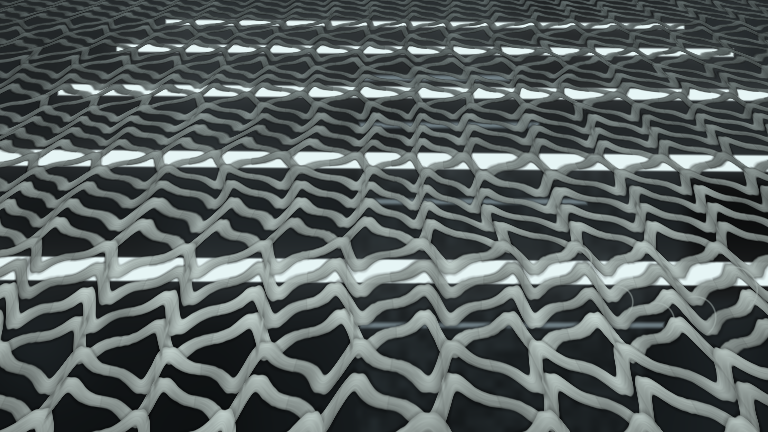
This pattern is drawn by a Shadertoy shader. Its source:

```glsl
// Stretched knit of translucent tape, receding over dark glass with reflected light tubes.

const float TAU = 6.2831853;
const float HORIZON = 0.579;       // horizon height above the top edge
const float ROW_SCALE = 26.4;      // rows times depth
const float COLUMN_WIDTH = 0.154;  // stitch width per unit of depth
const vec2 KNIT_OFFSET = vec2(0.45, 0.5);
const float STITCH_ASPECT = 2.3;   // stitch width over row height
const float AMPLITUDE = 0.52;
const float SKEW = 0.85;           // steepness of the linking legs
const float TAPE_HALF = 0.175;
const float KNOT_EXTRA = 0.065;
const float WARP = 0.42;
const float TUBE_RATIO = 1.62;     // growth of tube spacing towards the viewer
const vec3 GLASS = vec3(0.075, 0.092, 0.10);
const vec3 PANEL = vec3(0.125, 0.15, 0.16);
const vec3 TAPE_FAR = vec3(0.35, 0.39, 0.39);
const vec3 TAPE_NEAR = vec3(0.68, 0.73, 0.715);
const vec3 TUBE_LIGHT = vec3(0.90, 0.96, 0.96);
const vec3 FAINT_LIGHT = vec3(0.48, 0.55, 0.58);

float hash(vec2 p) {
    p = fract(p * vec2(0.1031, 0.1137));
    p += dot(p, p.yx + 33.33);
    return fract((p.x + p.y) * p.x * 17.3);
}

float noise(vec2 p) {
    vec2 i = floor(p), f = fract(p);
    f = f * f * (3.0 - 2.0 * f);
    return mix(mix(hash(i), hash(i + vec2(1, 0)), f.x),
               mix(hash(i + vec2(0, 1)), hash(i + vec2(1, 1)), f.x), f.y);
}

float box(vec2 p, vec2 halfSize, float soft) {
    vec2 d = abs(p) - halfSize;
    return 1.0 - smoothstep(-soft, soft, max(d.x, d.y));
}

// Glass with bright tubes and their fainter second reflections; q.y runs down
vec3 background(vec2 q, float px) {
    float cloud = noise(q * 5.0 + 40.0);
    vec3 col = GLASS * (0.65 + 0.7 * cloud);
    float panel = box(q - vec2(0.27, 0.72), vec2(0.33, 0.34), 0.012);
    col = mix(col, PANEL * (0.7 + 0.5 * noise(q * 45.0)), 0.7 * panel);
    col += 0.06 * (1.0 - smoothstep(0.0, 0.5, q.y));
    col *= 1.0 - 0.7 * box(q - vec2(0.82, 0.55), vec2(0.12, 0.14), 0.03);
    for (int i = 0; i < 5; i++) {
        float n = float(i), grow = pow(TUBE_RATIO, n);
        vec2 c = vec2(0.095, -0.0417 + 0.0972 * grow + 0.008 * q.x);
        vec2 size = vec2(0.6 * pow(1.19, n), 0.0062 * pow(1.45, n));
        float glow = exp(-abs(q.y - c.y) / (size.y * 2.5)) * box(q - c, vec2(size.x, 1.0), 0.05);
        col += 0.10 * glow;
        col = mix(col, TUBE_LIGHT, box(q - c, size, px + 0.001));
        float right = 0.18 + 0.11 * grow;
        vec2 faint = vec2(0.5 * (right - 0.056), 0.0046 + 0.176 * grow);
        col = mix(col, FAINT_LIGHT, 0.8 * box(q - faint, vec2(0.5 * (right + 0.056), 0.006), px + 0.003));
    }
    return col;
}

// One row of tape; its crest links with the trough of the next row
void paintRow(inout vec3 col, vec2 p, float row, float aa, vec3 tint, bool overPass) {
    float facing = hash(vec2(row, 7.0)) < 0.3 ? -1.0 : 1.0;
    float u = p.x + 0.12 * (noise(vec2(p.x * 0.7, row * 5.3)) - 0.5);
    float phase = TAU * facing * u - 0.25 * TAU;
    float angle = phase + SKEW * cos(phase);
    float slope = -AMPLITUDE * sin(angle) * (1.0 - SKEW * sin(phase)) * TAU;
    float stretch = sqrt(1.0 + pow(slope / STITCH_ASPECT, 2.0));
    float across = (p.y - row - AMPLITUDE * cos(angle)) / stretch;
    float knot = pow(abs(cos(angle)), 3.0);
    float wear = noise(vec2(p.x * 2.3, row * 9.1)) - 0.5;
    float fray = noise(vec2(p.x * 24.0, row * 3.7)) - 0.5;
    float halfWidth = TAPE_HALF + KNOT_EXTRA * knot + 0.05 * wear + 0.02 * fray;
    float edge = abs(across) - halfWidth;
    float soft = aa / stretch;
    float side = overPass ? smoothstep(-0.1, 0.1, cos(phase)) : 1.0;

    float shadow = 1.0 - smoothstep(-0.02, 0.12, edge);
    col *= 1.0 - 0.25 * shadow * side;
    float bevel = across / halfWidth;
    float tone = 0.86 + 0.15 * knot + 0.22 * wear + 0.10 * bevel;
    tone -= 0.14 * smoothstep(0.6, 1.0, abs(bevel));
    tone += 0.07 * (noise(vec2(p.x * 9.0, across * 30.0 + row)) - 0.5);
    float cover = 1.0 - smoothstep(-soft, soft, edge);
    col = mix(col, tint * tone, 0.91 * cover * side);
}

void mainImage(out vec4 fragColor, in vec2 fragCoord) {
    float px = 1.0 / iResolution.y;
    vec2 q = (fragCoord - 0.5 * iResolution.xy) * px;
    q.y = 0.5 - q.y;
    vec3 col = background(q, px);

    // Perspective plane, with uneven tension
    float depth = q.y + HORIZON;
    vec2 p = vec2(q.x / (COLUMN_WIDTH * depth), ROW_SCALE / depth) + KNIT_OFFSET;
    float aa = ROW_SCALE / (depth * depth) * px;
    vec2 tension = vec2(noise(p * vec2(0.5, 0.35)), noise(p * vec2(0.45, 0.3) + 19.0));
    p += WARP * (tension - 0.5) * vec2(1.0, 1.3);

    // All tape first, then the strands that pass over
    vec3 tint = mix(TAPE_FAR, TAPE_NEAR, smoothstep(-0.05, 0.7, q.y));
    tint *= 1.0 - 0.12 * smoothstep(0.5, 0.95, abs(q.x));
    float nearest = floor(p.y + 0.5);
    for (int pass = 0; pass < 2; pass++)
        for (int i = -1; i <= 1; i++)
            paintRow(col, p, nearest + float(i), aa, tint, pass == 1);

    // Loose fibres
    for (int i = 0; i < 5; i++) {
        float n = float(i);
        vec2 c = vec2(0.45 + 0.09 * n, 0.55 + 0.3 * hash(vec2(n, 3.0)));
        vec2 d = q - c;
        float arc = 1.0 - smoothstep(0.0, 1.5 * px, abs(length(d) - 0.03 - 0.006 * n));
        col = mix(col, TAPE_NEAR, 0.5 * arc * smoothstep(0.0, 0.02, d.x - 0.5 * d.y));
    }
    fragColor = vec4(clamp(col, 0.0, 1.0), 1.0);
}
```
